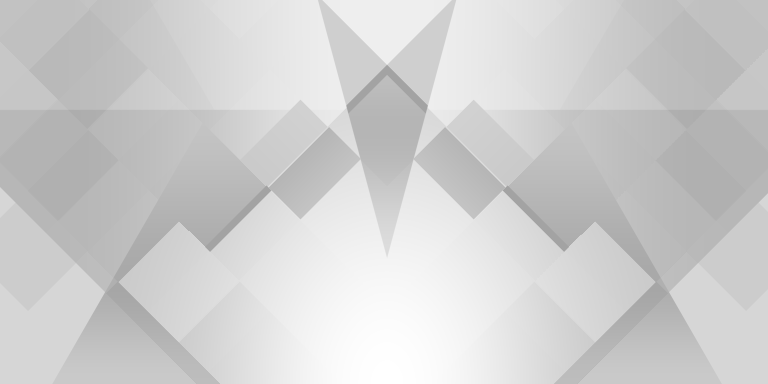
Write a WebGL 1 fragment shader that draws this background.

```glsl
precision highp float;

uniform vec2 u_resolution;

float hash(vec2 p) {
  return fract(sin(dot(p, vec2(127.1, 311.7))) * 43758.5453);
}

// Antialiased half plane: 1 where d is positive
float fill(float d) {
  float w = 0.75 / u_resolution.y;
  return smoothstep(-w, w, d);
}

float band(float t, float lo, float hi) {
  return fill(t - lo) * fill(hi - t);
}

// Rectangle on the diagonal axes, stored as (along roof normal, along roof)
float panel(vec2 d, vec2 lo, vec2 hi) {
  return band(d.x, lo.x, hi.x) * band(d.y, lo.y, hi.y);
}

// Faint overlapping diagonal tiles
float tileTint(vec2 d) {
  float tint = 0.0;
  for (int i = 0; i < 2; i++) {
    float k = float(i);
    vec2 cell = floor((d - vec2(0.654 + 0.157 * k, -0.117)) / vec2(0.314, 0.316));
    tint += hash(cell + 7.0 * k) - 0.5;
  }
  return tint;
}

void main() {
  vec2 uv = gl_FragCoord.xy / u_resolution.y;
  float x = abs(uv.x - 0.504 * u_resolution.x / u_resolution.y);
  float y = uv.y;
  vec2 d = vec2(y + x, y - x);
  float slant = fill(0.872 - 0.576 * y - x);
  float belowHorizon = fill(0.714 - y);

  // Backdrop with a lighter wedge and a darker lower wall
  float tone = 0.92 - 0.16 * smoothstep(0.05, 0.85, x);
  tone += 0.015 * fill(0.617 - 0.585 * (1.0 - y) - x) * (1.0 - belowHorizon);
  tone -= 0.055 * belowHorizon * smoothstep(0.1, 0.5, x);
  tone += 0.025 * tileTint(d) * smoothstep(0.15, 0.6, x);
  tone -= 0.03 * panel(d, vec2(1.445, -0.117), vec2(1.75, 0.2));
  tone -= 0.015 * panel(d, vec2(1.28, -0.43), vec2(1.6, -0.117));

  // Shaded slope beside the roof, then its pale square
  float slope = slant * belowHorizon * fill(0.2 - d.y);
  tone = mix(tone, mix(0.66, 0.77, smoothstep(0.25, 0.72, y)), slope);
  tone = mix(tone, 0.79 + 0.1 * (d.y - 0.2), panel(d, vec2(0.82, 0.2), vec2(0.966, 0.515)));

  // Glowing floor with stepped panels
  float glow = 1.0 - 0.2 * smoothstep(0.0, 0.85, length(vec2(x, 0.8 * y)));
  glow -= 0.025 * fill(0.2 - d.y) * smoothstep(0.0, 0.5, x);
  glow -= 0.04 * fill(0.65 - d.x) * fill(-0.117 - d.y) * smoothstep(0.1, 0.6, x);
  glow += 0.015 * tileTint(d) * smoothstep(0.1, 0.5, x);
  float eaves = mix(0.825, 0.965, fill(-0.117 - d.y));
  tone = mix(tone, glow, fill(eaves - d.x) * fill(d.y + 0.435));

  // Dark block under the roof and the roof's edge
  tone = mix(tone, 0.71 + 0.35 * (0.82 - d.x), panel(d, vec2(0.654, 0.203), vec2(0.82, 0.518)));
  tone = mix(tone, 0.64, panel(d, vec2(0.805, -0.117), vec2(0.831, 0.203)));

  // Lower corner: pale ground, shaded wedge and dark border
  float ground = 0.84 - 0.04 * panel(d, vec2(1.125, -0.745), vec2(1.44, -0.435));
  float wedge = mix(0.79, 0.68, smoothstep(0.0, 0.27, y));
  tone = mix(tone, mix(ground, wedge, slant), fill(-0.495 - d.y));
  float border = band(d.y, -0.495, -0.435);
  tone = mix(tone, mix(0.74, 0.65, smoothstep(0.0, 0.27, y)), border * fill(0.968 - d.x));
  tone += 0.03 * border * band(d.x, 0.968, 1.125);

  // Central spike, open above the apex and crossed by the roof's edge
  float spike = fill(0.268 * (y - 0.328) - x) * fill(0.831 - d.y);
  float spikeTone = mix(0.85, 0.71, smoothstep(0.33, 0.66, y));
  spikeTone += 0.015 * fill(0.515 - d.y) + 0.04 * smoothstep(0.68, 0.83, y);
  spikeTone = mix(spikeTone, 0.81, fill(d.x - 0.831));
  spikeTone = mix(spikeTone, 0.64, band(d.x, 0.805, 0.831));
  tone = mix(tone, spikeTone, spike);

  gl_FragColor = vec4(vec3(clamp(tone, 0.0, 1.0)), 1.0);
}
```
